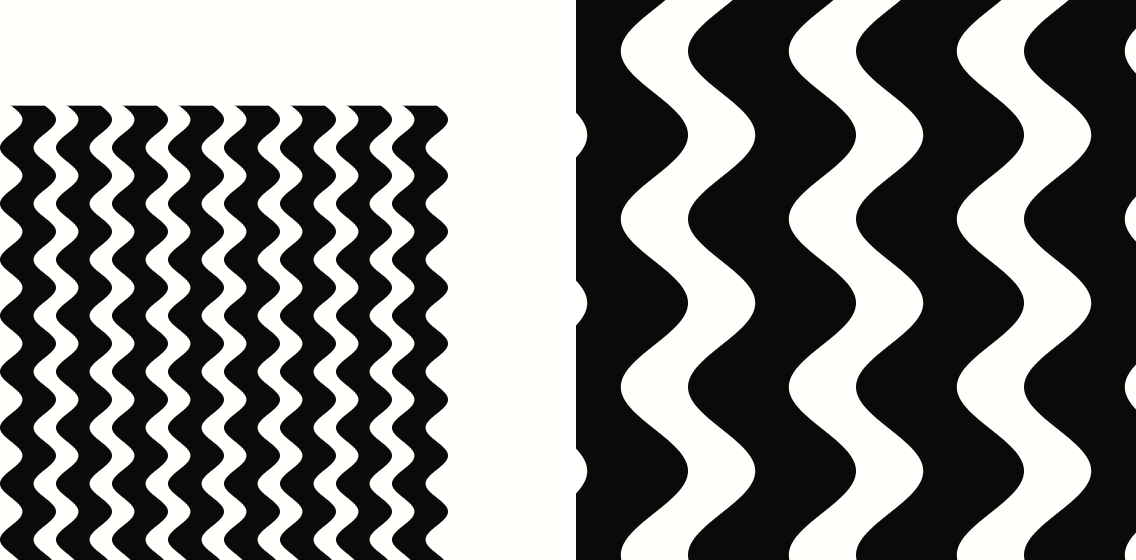
Left, the full canvas; right, a detail of the centre.
Give the GLSL for this pattern, as a three.js fragment shader.

```glsl
// Eight black vertical ribbons sway in step on a near-white ground.
// Each is a band of constant horizontal width around a sine centre line;
// the block starts at the lower left and is cut off flat along its top.

varying vec2 vUv;

const vec3 GROUND = vec3(1.0, 1.0, 0.99);
const vec3 INK = vec3(0.04);

const float RIBBONS = 8.0;       // ribbons across
const float SPACING = 0.1;       // distance between ribbon centres
const float HALF_WIDTH = 0.03;   // half the horizontal ribbon width
const float SWAY = 0.02;         // sideways reach of the wave
const float WAVELENGTH = 0.1;    // height of one full wave
const float CREST = 0.0863;      // height of the lowest rightward crest
const float TOP = 0.8113;        // height of the flat upper cut

const float TAU = 6.283185;

// Approximate signed distance to the nearest ribbon, negative inside.
float ribbonDistance(vec2 p) {
  float k = TAU / WAVELENGTH;
  float phase = k * (p.y - CREST);
  float x = p.x - SWAY * cos(phase);

  // Limit the repeat to the ribbons inside the block.
  float index = clamp(floor(x / SPACING), 0.0, RIBBONS - 1.0);
  float offset = abs(x - (index + 0.5) * SPACING) - HALF_WIDTH;

  // Turn the horizontal offset into distance across the slanted edge.
  float slope = SWAY * k * sin(phase);
  return offset / sqrt(1.0 + slope * slope);
}

void main() {
  float d = max(ribbonDistance(vUv), vUv.y - TOP);

  // One-pixel edge smoothing.
  float pixel = max(fwidth(vUv.y), 1e-5);
  float coverage = clamp(0.5 - d / pixel, 0.0, 1.0);

  gl_FragColor = vec4(mix(GROUND, INK, coverage), 1.0);
}
```
